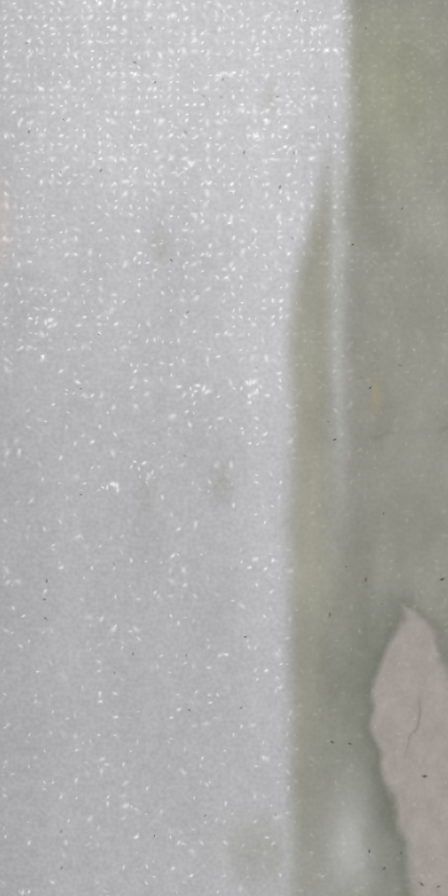
A Shadertoy shader for this texture:

```glsl
float hash(vec2 p) {
    vec3 q = fract(vec3(p.xyx) * 0.1031);
    q += dot(q, q.yzx + 33.33);
    return fract((q.x + q.y) * q.z);
}

vec2 hash2(vec2 p) {
    return vec2(hash(p), hash(p + 57.3));
}

float gradientNoise(vec2 p) {
    vec2 i = floor(p), f = fract(p);
    vec2 u = f * f * f * (f * (f * 6.0 - 15.0) + 10.0);
    vec4 d;
    for (int k = 0; k < 4; k++) {
        vec2 c = vec2(k & 1, k >> 1);
        float a = 6.2832 * hash(i + c + 100.0);
        d[k] = dot(vec2(cos(a), sin(a)), f - c);
    }
    return mix(mix(d.x, d.y, u.x), mix(d.z, d.w, u.x), u.y);
}

float fbm(vec2 p) {
    float sum = 0.0, amp = 1.0;
    for (int i = 0; i < 4; i++) {
        sum += amp * gradientNoise(p);
        p = mat2(1.6, 1.2, -1.2, 1.6) * p + 7.1;
        amp *= 0.5;
    }
    return sum;
}

float blob(vec2 p, vec2 center, vec2 radius) {
    vec2 q = (p - center) / radius;
    return exp(-dot(q, q));
}

// Soft elongated crystal glint
float fleck(vec2 p, float size, float angle) {
    float c = cos(angle), s = sin(angle);
    vec2 q = mat2(c, s, -s, c) * p * vec2(0.7, 1.2) / size;
    return exp(-dot(q, q));
}

// One randomly placed fleck per cell; density is the share of filled cells
float scatter(vec2 p, float cells, float density, float size) {
    vec2 id = floor(p * cells);
    vec2 r = hash2(id + cells);
    vec2 local = (fract(p * cells) - 0.3 - 0.4 * r.yx) / cells;
    float present = step(hash(id + 21.7), density);
    return present * (0.3 + 0.7 * r.y) * fleck(local, size * (0.6 + 0.6 * r.x), r.y * 6.28);
}

float sparkleCluster(vec2 p, vec2 center, float spread) {
    float light = 0.0;
    for (int i = 0; i < 7; i++) {
        vec2 r = hash2(center * 91.0 + float(i) * 3.7);
        vec2 at = center + (r - 0.5) * spread * vec2(1.0, 0.8);
        float size = 0.0025 + 0.004 * r.x * r.y;
        light = max(light, fleck(p - at, size, r.x * 6.28) * (0.4 + 0.6 * r.y));
    }
    return light;
}

float crack(vec2 p, float height, float slope) {
    float y = height + slope * (p.x - 0.76) + 0.03 * fbm(vec2(p.x * 9.0, height * 9.0));
    float breaks = smoothstep(-0.25, 0.35, gradientNoise(p * 17.0));
    return breaks * smoothstep(0.74, 0.84, p.x) * exp(-pow((p.y - y) / 0.006, 2.0));
}

vec3 paleMarble(vec2 p, float cloud) {
    float light = 0.695 + 0.065 * smoothstep(0.5, 1.95, p.y);
    light += 0.03 * blob(p, vec2(0.4, 1.9), vec2(0.35, 0.4));
    light += 0.04 * blob(p, vec2(0.6, 1.0), vec2(0.09, 0.8));
    light -= 0.03 * (1.0 - smoothstep(0.0, 0.16, p.x));
    vec3 col = light * vec3(0.998, 0.998, 1.01) + 0.02 * cloud;
    col += vec3(0.02, 0.0, -0.02) * blob(p, vec2(0.0, 1.5), vec2(0.025, 0.1));
    float smudge = blob(p, vec2(0.357, 1.45), vec2(0.018, 0.05))
                 + blob(p, vec2(0.6, 1.78), vec2(0.018, 0.04))
                 + blob(p, vec2(0.495, 0.92), vec2(0.025, 0.05))
                 + 0.6 * blob(p, vec2(0.325, 0.9), vec2(0.02, 0.06));
    return col - vec3(0.05, 0.05, 0.065) * smudge;
}

vec3 greenMarble(vec2 p, float cloud) {
    vec3 col = vec3(0.575, 0.575, 0.54) + 0.045 * cloud;
    col += vec3(0.02, 0.022, -0.012) * blob(p, vec2(0.87, 1.8), vec2(0.12, 0.2));
    col += 0.04 * blob(p, vec2(0.95, 1.48), vec2(0.07, 0.14));
    col += vec3(0.04, 0.038, 0.02) * blob(p, vec2(0.68, 0.95), vec2(0.06, 0.6));
    col -= vec3(0.075, 0.068, 0.075) * blob(p, vec2(0.84, 0.3), vec2(0.12, 0.4));
    col += vec3(0.04, 0.02, -0.03) * blob(p, vec2(0.84, 1.12), vec2(0.012, 0.035));
    col += 0.04 * blob(p, vec2(0.85, 0.72), vec2(0.025, 0.09));
    float lump = blob(p, vec2(0.785, 0.12) + 0.02 * cloud, vec2(0.055, 0.13));
    return mix(col, vec3(0.69, 0.69, 0.68), 0.95 * lump);
}

void mainImage(out vec4 fragColor, in vec2 fragCoord) {
    vec2 p = fragCoord / iResolution.xy * vec2(1.0, 2.0);
    float cloud = fbm(p * vec2(9.0, 4.5));
    float wobble = 0.014 * fbm(p * vec2(5.0, 3.0) + 4.0);

    // Main green area, pale vein and a tapering green band beside it
    float x = p.x + wobble;
    float bandEdge = 0.645 + 0.085 * smoothstep(1.2, 1.75, p.y);
    float band = smoothstep(bandEdge - 0.025, bandEdge + 0.035, x) * (1.0 - smoothstep(1.5, 1.75, p.y));
    float body = smoothstep(0.735, 0.8, x - 0.005 * p.y);
    float vein = exp(-pow((x - 0.757) / 0.022, 2.0)) * smoothstep(0.65, 1.2, p.y);
    float green = max(band * (1.0 - 0.6 * vein), body * (1.0 - 0.4 * vein));
    green *= 1.0 - 0.25 * (1.0 - smoothstep(0.0, 0.25, p.y)) * (1.0 - body);
    green = max(green, 0.55 * blob(p, vec2(0.57, 0.1), vec2(0.07, 0.07)));
    vec3 col = mix(paleMarble(p, cloud), greenMarble(p, cloud), green);
    col += 0.035 * blob(p, vec2(0.5, 0.08), vec2(0.03, 0.1));
    col += 0.04 * (crack(p, 1.365, 0.08) - crack(p, 1.02, 0.15));

    // Warm inclusion widening toward the right border, with a dark rim
    float drop = 0.645 - p.y;
    float left = 0.9 - 0.075 * smoothstep(0.0, 0.2, drop) + 0.1 * smoothstep(0.2, 0.65, drop);
    float right = 0.9 + 0.26 * sqrt(max(drop, 0.0));
    float shape = max(max(left - p.x, p.x - right), -drop) + 0.016 * fbm(p * 14.0);
    col -= 0.035 * exp(-pow((shape - 0.012) / 0.02, 2.0));
    vec3 warm = vec3(0.64, 0.615, 0.59) + 0.03 * fbm(p * vec2(26.0, 18.0));
    col = mix(col, warm, 0.95 * (1.0 - smoothstep(-0.014, 0.012, shape)));
    float thread = abs(p.x - 0.925 - 0.25 * (p.y - 0.38) - 0.03 * gradientNoise(p * 20.0));
    col -= 0.07 * exp(-pow(thread / 0.004, 2.0)) * blob(p, vec2(0.925, 0.38), vec2(0.05, 0.06));

    // Crystalline grain and scattered glints
    float pale = 1.0 - 0.5 * green;
    col += pale * (0.022 * fbm(p * 38.0) + 0.035 * gradientNoise(p * 105.0));
    float density = 0.12 + 0.4 * smoothstep(0.8, 2.0, p.y);
    float glint = 0.13 * scatter(p, 38.0, density, 0.0055)
                + 0.17 * scatter(p + 1.7, 57.0, density, 0.0035)
                + 0.2 * scatter(p + 5.1, 24.0, density * 0.3, 0.004);
    col += glint * (1.0 - 0.7 * green);
    col -= 0.25 * scatter(p + 3.0, 25.0, 0.05, 0.003);

    // Bright sparkle groups
    vec2 centers[8] = vec2[8](vec2(0.41, 1.62), vec2(0.555, 1.69), vec2(0.17, 1.13), vec2(0.25, 0.9),
                              vec2(0.44, 1.12), vec2(0.325, 0.95), vec2(0.09, 1.27), vec2(0.545, 1.13));
    float sparkle = 0.0;
    for (int i = 0; i < 8; i++) {
        sparkle = max(sparkle, sparkleCluster(p, centers[i], 0.05));
    }
    col = mix(col, vec3(0.95, 0.95, 0.96), 0.85 * sparkle);
    fragColor = vec4(clamp(col, 0.0, 1.0), 1.0);
}
```
